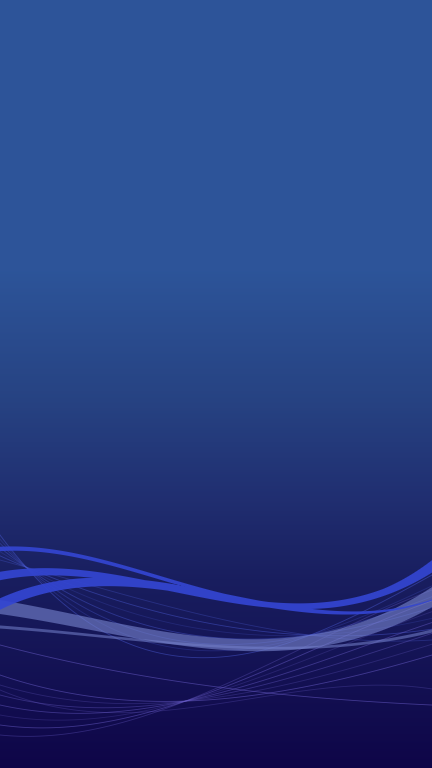
A WebGL 2 fragment shader for this background:

```glsl
#version 300 es
precision highp float;
// Flowing ribbons and fans of fine lines low on a deep blue gradient.

uniform vec2 u_resolution;
out vec4 fragColor;

#define FAN_LINES 7
#define HAIRLINE 0.00055
#define BLUE vec3(0.20, 0.27, 0.82)
#define PALE vec3(0.46, 0.51, 0.80)
#define VIOLET vec3(0.42, 0.37, 0.80)

// Cubic through four heights, evenly spaced from the left to the right edge.
float curve(float x, vec4 h) {
    float s = 3.0 * x;
    float a = s - 1.0, b = s - 2.0, c = s - 3.0;
    return dot(h, vec4(-a * b * c / 6.0, s * b * c / 2.0, -s * a * c / 2.0, s * a * b / 6.0));
}

// Pixel coverage of a stroke along the curve, also right for sub-pixel widths.
float stroke(vec2 uv, vec4 h, float halfWidth) {
    float step_ = 0.005;
    float aspect = u_resolution.x / u_resolution.y;
    float y = curve(uv.x, h);
    float slope = (curve(uv.x + step_, h) - y) / (step_ * aspect);
    float d = (uv.y - y) * inversesqrt(1.0 + slope * slope);
    float px = 1.0 / u_resolution.y;
    float overlap = min(d + halfWidth, 0.5 * px) - max(d - halfWidth, -0.5 * px);
    return clamp(overlap / px, 0.0, 1.0);
}

// Stroke whose half width bends from left over middle to right.
float ribbon(vec2 uv, vec4 h, vec3 width) {
    float w = mix(mix(width.x, width.y, uv.x), mix(width.y, width.z, uv.x), uv.x);
    return stroke(uv, h, w);
}

// Hairlines blended between two outer curves.
float fan(vec2 uv, vec4 first, vec4 last, int count) {
    float clear = 1.0;
    for (int i = 0; i < count; i++) {
        float k = float(i) / float(count - 1);
        float strength = 0.38 + 0.14 * cos(2.4 * float(i));
        clear *= 1.0 - strength * stroke(uv, mix(first, last, k), HAIRLINE);
    }
    return 1.0 - clear;
}

// Flat blue above, falling to indigo at the bottom.
vec3 backdrop(float y) {
    vec3 c = vec3(0.055, 0.02, 0.28);
    c = mix(c, vec3(0.095, 0.115, 0.37), clamp(y / 0.245, 0.0, 1.0));
    c = mix(c, vec3(0.125, 0.18, 0.44), clamp((y - 0.245) / 0.105, 0.0, 1.0));
    c = mix(c, vec3(0.15, 0.26, 0.51), clamp((y - 0.35) / 0.13, 0.0, 1.0));
    return mix(c, vec3(0.175, 0.33, 0.60), clamp((y - 0.48) / 0.17, 0.0, 1.0));
}

void main() {
    vec2 uv = gl_FragCoord.xy / u_resolution;
    vec3 color = backdrop(uv.y);

    // Fine lines: upper left fan, lower fan, long falling pair
    float upper = fan(uv, vec4(0.3034, 0.1550, 0.1628, 0.2513),
                      vec4(0.2708, 0.2187, 0.1771, 0.1667), FAN_LINES);
    float lower = fan(uv, vec4(0.1211, 0.0872, 0.1016, 0.1471),
                      vec4(0.0430, 0.0677, 0.1471, 0.2318), FAN_LINES);
    float falling = fan(uv, vec4(0.1602, 0.1198, 0.0951, 0.0820),
                        vec4(0.1016, 0.0729, 0.0977, 0.1029), 2);
    color = mix(color, mix(BLUE, PALE, 0.3), upper);
    color = mix(color, VIOLET, lower);
    color = mix(color, VIOLET, falling);

    // Translucent pale ribbons
    float broad = ribbon(uv, vec4(0.2096, 0.1745, 0.1615, 0.2227), vec3(0.0090, 0.0050, 0.0110));
    float narrow = ribbon(uv, vec4(0.1836, 0.1660, 0.1562, 0.1784), vec3(0.0020, 0.0012, 0.0020));
    color = mix(color, PALE, 0.62 * broad);
    color = mix(color, PALE, 0.55 * narrow);

    // Bright blue ribbons
    float top = ribbon(uv, vec4(0.2852, 0.2539, 0.2109, 0.2650), vec3(0.0029, 0.0012, 0.0045));
    float middle = ribbon(uv, vec4(0.2500, 0.2409, 0.2109, 0.2604), vec3(0.0054, 0.0020, 0.0050));
    float bottom = ribbon(uv, vec4(0.2135, 0.2396, 0.2083, 0.2188), vec3(0.0068, 0.0045, 0.0006));
    color = mix(color, BLUE, 0.92 * max(top, max(middle, bottom)));

    fragColor = vec4(color, 1.0);
}
```
